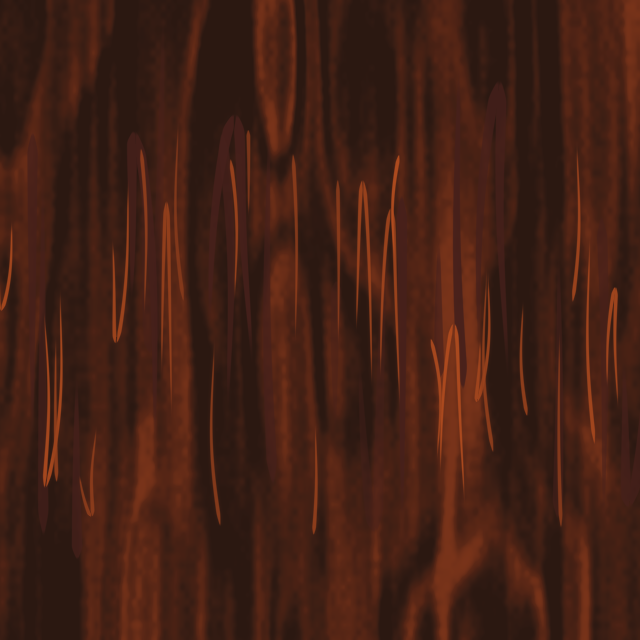
This texture is drawn by a Shadertoy shader. Its source:

```glsl
const vec3 DARK   = vec3(0.17, 0.095, 0.068);
const vec3 BROWN  = vec3(0.24, 0.12, 0.08);
const vec3 RUSSET = vec3(0.29, 0.13, 0.08);
const vec3 RUST   = vec3(0.36, 0.155, 0.085);
const vec3 COPPER = vec3(0.47, 0.20, 0.10);
const vec3 AMBER  = vec3(0.70, 0.30, 0.12);
const vec3 MAROON = vec3(0.275, 0.125, 0.105);

const float GRAIN_DEVIATION = 0.24;
const int   STREAKS = 17;
const int   GLINTS = 26;
const float STREAK_WIDTH = 0.0085;
const float GLINT_WIDTH = 0.0031;
const float STREAK_REACH = 0.62;
const float GLINT_REACH = 0.36;
const float STREAK_SPREAD = 0.04;
const float GLINT_SPREAD = 0.02;

float hash(vec2 p) {
    return fract(sin(dot(p, vec2(127.1, 311.7))) * 43758.5453);
}

float noise(vec2 p) {
    vec2 cell = floor(p), f = fract(p);
    f = f * f * (3.0 - 2.0 * f);
    float low = mix(hash(cell), hash(cell + vec2(1, 0)), f.x);
    float high = mix(hash(cell + vec2(0, 1)), hash(cell + vec2(1, 1)), f.x);
    return mix(low, high, f.y);
}

float ramp(float a, float b, float t) {
    return clamp((t - a) / (b - a), 0.0, 1.0);
}

// Growth bands folded into arches, over straight fibres; result is an even 0..1 rank
float grainRank(vec2 p) {
    p.x += 0.014 * (noise(p * vec2(4.0, 3.0) + 3.0) - 0.5);
    float field = 20.0 * p.x
                + 9.0 * noise(p * vec2(9.0, 2.2) + 11.0)
                + 2.5 * noise(p * vec2(18.0, 5.0) + 27.0);
    float bands = noise(vec2(field, p.y * 2.0)) - 0.5;
    float broad = noise(p * vec2(14.0, 0.9) + 41.0) - 0.5;
    float fibre = noise(p * vec2(70.0, 2.5) + 63.0) - 0.5;
    float fleck = noise(p * vec2(120.0, 85.0)) - 0.5;
    float v = 0.8 * bands + 0.6 * broad + 0.5 * fibre + 0.16 * fleck;
    return 1.0 / (1.0 + exp(-1.7 * v / GRAIN_DEVIATION));
}

vec3 woodColor(float rank) {
    vec3 c = mix(DARK, BROWN, ramp(0.12, 0.45, rank));
    c = mix(c, RUSSET, ramp(0.45, 0.73, rank));
    c = mix(c, RUST, ramp(0.73, 0.91, rank));
    return mix(c, COPPER, ramp(0.91, 0.985, rank));
}

// Tapered vertical stroke: a single blade or a hairpin with unequal legs
float stroke(vec2 p, float slot, float seed, float reach, float width, float spread, float soft) {
    vec2 id = vec2(slot * 97.0, seed);
    float dir = hash(id + 1.0) < 0.5 ? -1.0 : 1.0;
    float len = reach * mix(0.35, 1.0, hash(id + 2.0));
    vec2 tip = vec2(slot, 0.5 - dir * mix(-0.05, 0.38, hash(id + 3.0)));
    float t = (p.y - tip.y) * dir / len;
    if (t < 0.0 || t > 1.0) return 0.0;

    float bend = 0.016 * (hash(id + 4.0) - 0.5);
    float x = p.x - tip.x - bend * sin(4.0 * t) - 2.0 * bend * t;
    bool hairpin = hash(id + 5.0) < 0.5;
    float legs = hairpin ? spread * mix(0.4, 1.0, hash(id + 6.0)) : 0.0;
    float root = sqrt(max(t, 0.002));
    float slope = 0.5 * legs / (root * len);
    float d = abs(abs(x) - legs * sqrt(t)) / sqrt(1.0 + slope * slope);

    if (hairpin && x < 0.0) t /= mix(0.4, 0.9, hash(id + 7.0));
    float w = width * smoothstep(-0.02, 0.08, t) * pow(max(1.0 - t, 0.0), 0.6);
    float ends = smoothstep(0.0, 0.02, t) * (1.0 - smoothstep(0.8, 1.0, t));
    return ends * (1.0 - smoothstep(w - soft, w + soft, d));
}

void mainImage(out vec4 fragColor, in vec2 fragCoord) {
    vec2 p = fragCoord / iResolution.y;
    float aspect = iResolution.x / iResolution.y;
    float soft = max(0.0013, 0.7 / iResolution.y);
    vec3 color = woodColor(grainRank(p));

    // Matte maroon streaks
    for (int i = 0; i < STREAKS; i++) {
        float k = float(i);
        float slot = aspect * (k + hash(vec2(k, 5.0))) / float(STREAKS);
        float opacity = mix(0.35, 0.95, hash(vec2(k, 8.0)));
        float mask = stroke(p, slot, 2.0, STREAK_REACH, STREAK_WIDTH, STREAK_SPREAD, soft);
        color = mix(color, MAROON, opacity * mask);
    }

    // Glowing amber glints along the grain
    for (int i = 0; i < GLINTS; i++) {
        float k = float(i);
        float slot = aspect * (k + hash(vec2(k, 15.0))) / float(GLINTS);
        float strength = mix(0.4, 1.0, hash(vec2(k, 18.0)));
        float halo = stroke(p, slot, 9.0, GLINT_REACH, GLINT_WIDTH, GLINT_SPREAD, 0.006);
        float core = stroke(p, slot, 9.0, GLINT_REACH, GLINT_WIDTH, GLINT_SPREAD, soft);
        color = mix(color, RUST, 0.35 * halo);
        color = mix(color, mix(COPPER, AMBER, strength), core * mix(0.6, 0.95, strength));
    }

    fragColor = vec4(color, 1.0);
}
```
